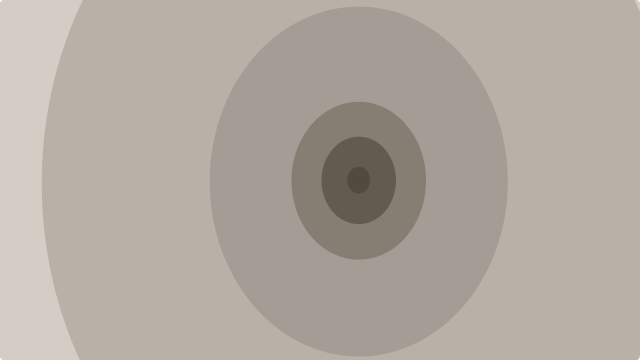
Reproduce this background procedurally as a WebGL 1 fragment shader.

```glsl
precision highp float;

uniform vec2 u_resolution;

#define PAPER vec3(0.832, 0.800, 0.772)
#define OUTER vec3(0.727, 0.690, 0.655)
#define MIDDLE vec3(0.647, 0.613, 0.583)
#define RING vec3(0.527, 0.494, 0.449)
#define DARK vec3(0.392, 0.357, 0.315)
#define CORE vec3(0.322, 0.286, 0.247)
#define MARGIN vec3(1.0)
#define CENTER vec2(0.1076, 0.0)
#define SQUEEZE 0.852
#define DRIFT 0.009
#define CORNER_RADIUS 0.014

// Smooth coverage of a shape from its signed distance, one pixel wide
float coverage(float dist) {
  return clamp(0.5 - dist * u_resolution.y, 0.0, 1.0);
}

// Approximate distance to an upright ellipse of the given half height
float ellipseDistance(vec2 p, float halfHeight) {
  vec2 scale = vec2(SQUEEZE, 1.0);
  vec2 q = p / scale;
  float len = max(length(q), 0.0001);
  float slope = max(length(q / scale) / len, 1.0);
  return (len - halfHeight) / slope;
}

float roundedBoxDistance(vec2 p, vec2 halfSize, float radius) {
  vec2 q = abs(p) - halfSize + radius;
  return length(max(q, 0.0)) + min(max(q.x, q.y), 0.0) - radius;
}

// Larger ellipses sit slightly lower than the core
vec3 addEllipse(vec3 base, vec3 tint, vec2 p, float halfHeight) {
  vec2 center = CENTER - vec2(0.0, DRIFT * halfHeight);
  return mix(base, tint, coverage(ellipseDistance(p - center, halfHeight)));
}

void main() {
  // Canvas centre at zero, canvas height as one unit
  vec2 p = (gl_FragCoord.xy - 0.5 * u_resolution) / u_resolution.y;
  vec2 halfSize = 0.5 * u_resolution / u_resolution.y;

  // Nested ellipses from large to small
  vec3 color = PAPER;
  color = addEllipse(color, OUTER, p, 1.0335);
  color = addEllipse(color, MIDDLE, p, 0.486);
  color = addEllipse(color, RING, p, 0.2193);
  color = addEllipse(color, DARK, p, 0.1215);
  color = addEllipse(color, CORE, p, 0.0372);

  // Rounded canvas corners
  float card = coverage(roundedBoxDistance(p, halfSize, CORNER_RADIUS) - 0.5 / u_resolution.y);
  gl_FragColor = vec4(mix(MARGIN, color, card), 1.0);
}
```
